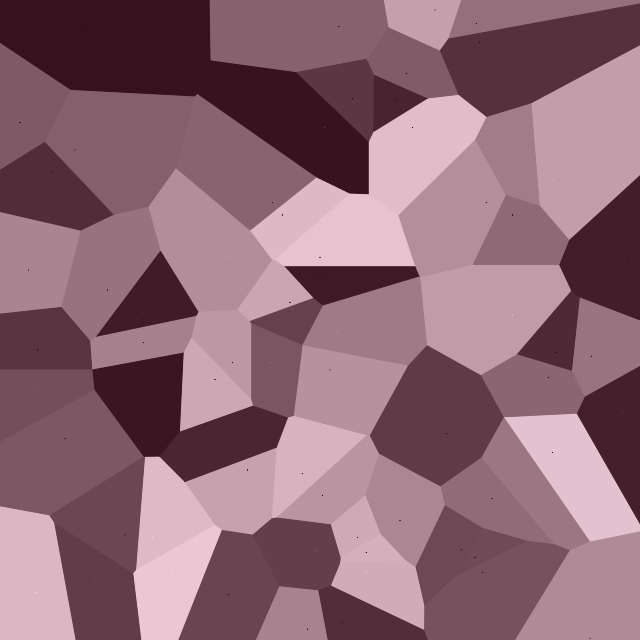
Reproduce this pattern procedurally as a three.js fragment shader.

```glsl
// Flat Voronoi mosaic in dusty rose tones, with a tiny speck at each cell seed.
varying vec2 vUv;

const float SEED_COUNT = 68.0;

// Two independent random values per cell
vec2 hash2(float n) {
  return fract(sin(vec2(n * 12.9898 + 4.1, n * 78.233 + 1.7)) * 43758.545);
}

// Golden-ratio steps spread the tones evenly from dark plum to pale pink
vec3 cellColor(float id) {
  float tone = fract(id * 0.618034 + 0.21);
  return mix(vec3(0.21, 0.07, 0.12), vec3(0.93, 0.79, 0.84), tone);
}

void main() {
  // Find the nearest and second nearest seeds
  float nearSq = 9.0, nextSq = 9.0;
  float nearId = 0.0, nextId = 0.0;
  vec2 nearSeed = vec2(0.0), nextSeed = vec2(1.0);
  for (float id = 1.0; id <= SEED_COUNT; id += 1.0) {
    vec2 seed = hash2(id);
    vec2 offset = vUv - seed;
    float distSq = dot(offset, offset);
    if (distSq < nearSq) {
      nextSq = nearSq;
      nextId = nearId;
      nextSeed = nearSeed;
      nearSq = distSq;
      nearId = id;
      nearSeed = seed;
    } else if (distSq < nextSq) {
      nextSq = distSq;
      nextId = id;
      nextSeed = seed;
    }
  }

  // Blend across the border by the distance to the bisecting line
  float border = (nextSq - nearSq) / (2.0 * max(distance(nearSeed, nextSeed), 0.0001));
  float coverage = smoothstep(-0.0009, 0.0009, border);
  vec3 color = mix(cellColor(nextId), cellColor(nearId), coverage);

  // Seed specks: mostly near black, some only a little lighter than the cell
  float speck = 1.0 - smoothstep(0.0005, 0.0014, sqrt(nearSq));
  vec3 speckColor = hash2(nearId + 100.0).x < 0.65 ? vec3(0.08, 0.03, 0.05) : color + 0.12;
  color = mix(color, speckColor, speck);

  gl_FragColor = vec4(color, 1.0);
}
```
